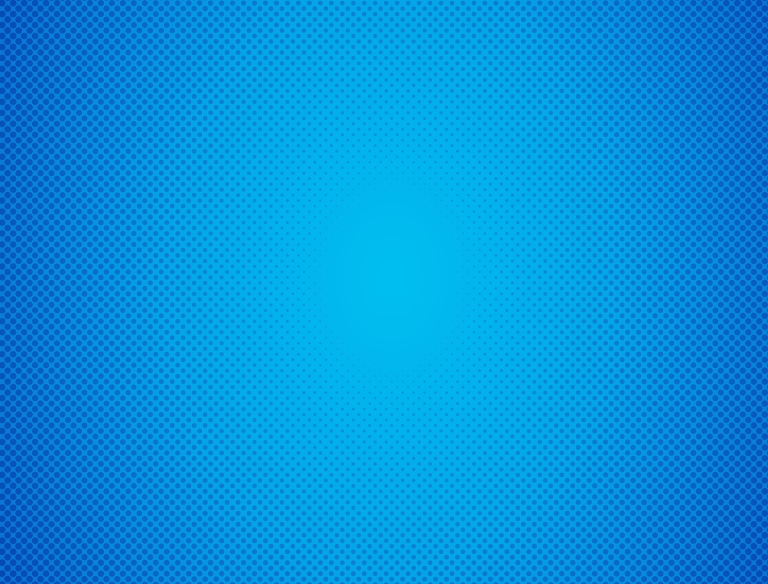
Write a WebGL 2 fragment shader that draws this background.

```glsl
#version 300 es
precision highp float;
// Blue halftone backdrop: a tall elliptical glow fades from cyan to deep blue,
// overlaid with a staggered grid of darker dots that grow away from the glow.
// The stagger comes from turning a square lattice by 45 degrees.

#define GLOW_CENTER vec2(0.51, 0.525)   // fraction of the canvas
#define GLOW_STRETCH 0.76               // below 1 makes the glow taller
#define DOT_COLUMNS 70.0                // dots across the canvas width
#define CORE_RADIUS 0.13                // dot-free middle
#define MAX_DOT 0.43                    // largest radius, in lattice cells

uniform vec2 u_resolution;
out vec4 fragColor;

// Blend three colours: at the center, halfway out, and at the corners.
vec3 ramp(vec3 inner, vec3 middle, vec3 outer, float t) {
    return t < 0.5 ? mix(inner, middle, t * 2.0)
                   : mix(middle, outer, t * 2.0 - 1.0);
}

// Distance to the nearest dot center in a lattice turned by 45 degrees.
float dotDistance(vec2 p) {
    vec2 cell = vec2(p.x + p.y, p.x - p.y);
    return length(fract(cell) - 0.5);
}

void main() {
    // Canvas width is one unit, measured from the glow.
    vec2 p = (gl_FragCoord.xy - GLOW_CENTER * u_resolution) / u_resolution.x;
    float reach = length(p * vec2(1.0, GLOW_STRETCH)) * 2.0;
    float fade = clamp(reach / 1.16, 0.0, 1.0);

    // Background and ink gradients
    vec3 base = ramp(vec3(0.00, 0.75, 0.94), vec3(0.02, 0.645, 0.91),
                     vec3(0.05, 0.44, 0.83), fade);
    vec3 ink = ramp(vec3(0.01, 0.68, 0.91), vec3(0.03, 0.50, 0.83),
                    vec3(0.02, 0.29, 0.70), fade);

    // Dots swell with distance; their edges are one pixel soft.
    float growth = clamp((reach - CORE_RADIUS) / (1.1 - CORE_RADIUS), 0.0, 1.0);
    float radius = MAX_DOT * pow(growth, 0.45);
    float pixel = 1.4142 * DOT_COLUMNS / u_resolution.x;
    float coverage = 1.0 - smoothstep(-0.6 * pixel, 0.6 * pixel,
                                      dotDistance(p * DOT_COLUMNS) - radius);
    coverage *= smoothstep(0.0, 0.12, growth);

    fragColor = vec4(mix(base, ink, coverage), 1.0);
}
```
